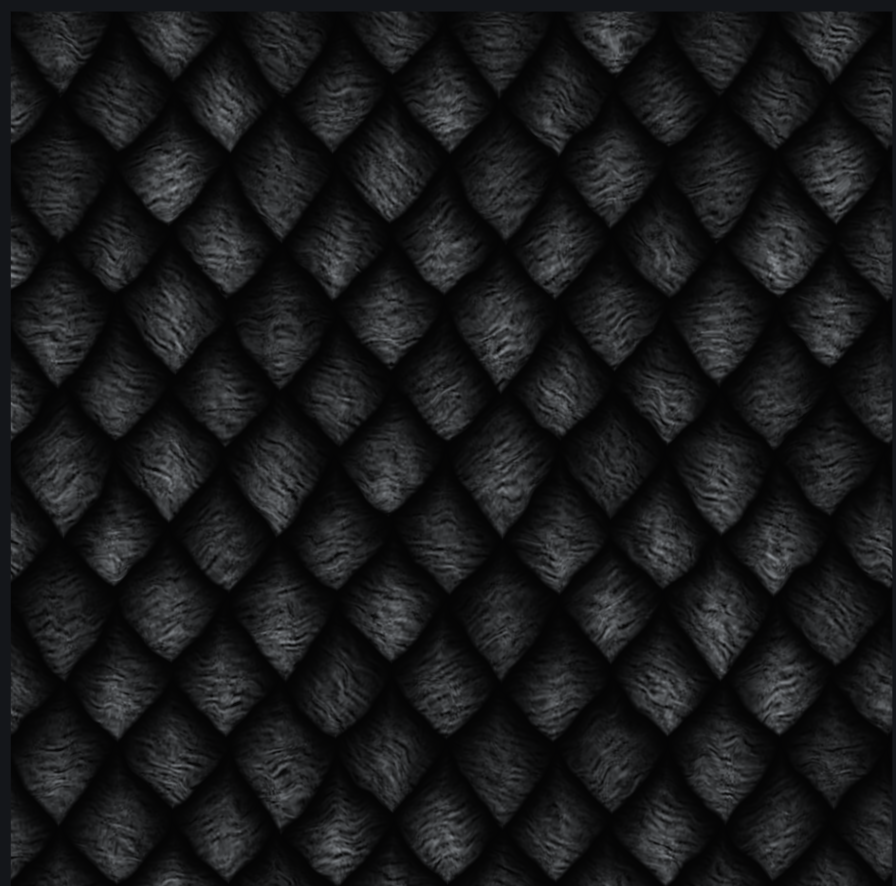
This pattern is drawn by a Shadertoy shader. Its source:

```glsl
#define COLUMNS 8.135
#define ROW_PAIRS 6.05
#define ASPECT 1.33
#define JITTER vec2(0.07, 0.05)
#define HALF_WIDTH 0.53
#define SHOULDER 0.48
#define SHADOW_REACH 0.52
#define WRINKLE 1.1
#define GRAIN 0.65
#define GLOW 0.178
#define BASE_COLOR vec3(0.017, 0.017, 0.018)
#define FRAME_COLOR vec3(0.078, 0.085, 0.102)

vec2 hash2(vec2 p) {
    vec3 q = fract(p.xyx * vec3(0.1031, 0.1030, 0.0973));
    q += dot(q, q.yzx + 33.33);
    return fract((q.xx + q.yz) * q.zy);
}

float noise(vec2 p) {
    vec2 i = floor(p), f = fract(p);
    f = f * f * (3.0 - 2.0 * f);
    float low = mix(hash2(i).x, hash2(i + vec2(1, 0)).x, f.x);
    float high = mix(hash2(i + vec2(0, 1)).x, hash2(i + 1.0).x, f.x);
    return mix(low, high, f.y);
}

// Signed distance to a scale whose tip is at the origin; it widens upward
float scaleDistance(vec2 q, float shoulder) {
    if (q.y < 0.0) return length(q * vec2(1.0, ASPECT));
    float rise = min(q.y / shoulder, 1.0);
    return abs(q.x) - HALF_WIDTH * (1.0 - pow(1.0 - rise, 1.45));
}

// Leathery relief, turned differently on every scale
float leather(vec2 q, vec2 seed) {
    float angle = (seed.x - 0.5) * 1.5;
    float c = cos(angle), s = sin(angle);
    vec2 p = mat2(c, s, -s, c) * (q * vec2(1.0, ASPECT)) + seed * 40.0;
    vec2 fold = p * vec2(11.0, 29.0) + 1.3 * noise(p * 8.0);
    float relief = noise(fold) - noise(fold + vec2(0.3, 0.65));
    float grain = noise(p * 42.0) - 0.5;
    float blotch = noise(p * 5.0) - 0.5;
    return max(1.0 + WRINKLE * relief + GRAIN * grain + 0.4 * blotch, 0.1);
}

// Light on one scale: thin dark rim, shadow of the scales above, fade to the root
float scaleLight(vec2 q, float inside, float above, vec2 seed) {
    float rim = smoothstep(0.0, 0.075, inside);
    rim *= mix(0.55, 1.0, smoothstep(0.0, 0.3, inside));
    float shadow = smoothstep(-0.02, SHADOW_REACH, above);
    float fade = mix(1.15, 0.6, smoothstep(0.15, 0.85, q.y));
    float crest = mix(0.8, 1.15, exp(-q.x * q.x * 25.0));
    return rim * shadow * fade * crest * mix(0.72, 1.28, seed.y) * leather(q, seed);
}

void mainImage(out vec4 fragColor, in vec2 fragCoord) {
    vec2 uv = fragCoord / iResolution.xy;
    vec2 pos = uv * vec2(COLUMNS, ROW_PAIRS) - vec2(0.551, 0.0);
    vec2 wobble = vec2(noise(pos * 6.0), noise(pos * 6.0 + 19.0)) - 0.5;
    pos += wobble * 0.05;

    // Walk the rows downward until one covers this point
    float above = 1.0, light = 0.0;
    float firstRow = floor(pos.y * 2.0) + 2.0;
    for (int i = 0; i < 7; i++) {
        float row = firstRow - float(i);
        float odd = mod(row, 2.0);
        float shift = 0.5 * (1.0 - odd);
        float nearest = 10.0;
        vec2 local = vec2(0.0), seed = vec2(0.0);
        for (int k = -1; k <= 1; k++) {
            float column = floor(pos.x - shift + 0.5) + float(k);
            vec2 id = vec2(column, row) + 50.0;
            float stagger = odd * (1.0 - 2.0 * mod(id.x, 2.0));
            vec2 tip = vec2(column + shift, row * 0.5 - 0.065 * (odd + stagger));
            tip += (hash2(id) - 0.5) * JITTER;
            vec2 q = pos - tip;
            float d = scaleDistance(q, SHOULDER + 0.1 * odd + 0.07 * stagger);
            if (d < nearest) {
                nearest = d;
                local = q;
                seed = hash2(id + 71.0);
            }
        }
        if (nearest < 0.0) {
            light = scaleLight(local, -nearest, above, seed);
            break;
        }
        above = min(above, nearest);
    }
    vec3 color = BASE_COLOR + GLOW * light * vec3(0.97, 1.0, 1.03);

    // Thin plain margin on the left, top and right
    float margin = min(uv.x - 0.012, min(0.987 - uv.y, 0.996 - uv.x));
    float edge = 0.7 / iResolution.y;
    color = mix(FRAME_COLOR, color, smoothstep(-edge, edge, margin));
    fragColor = vec4(color, 1.0);
}
```
